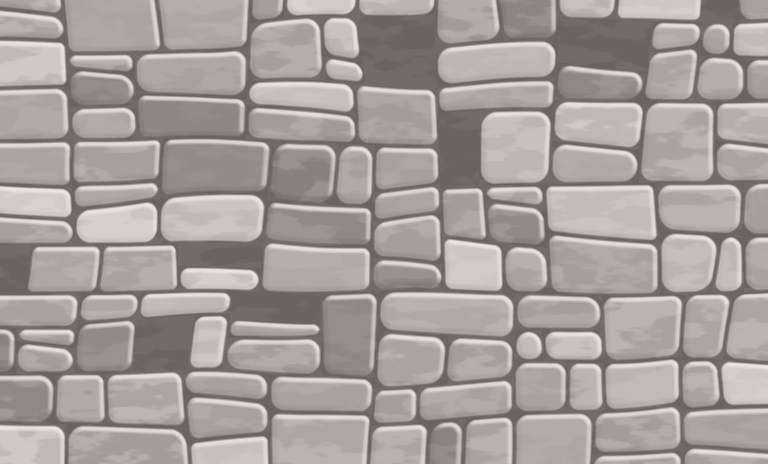
This texture is drawn by a Shadertoy shader. Its source:

```glsl
// A wall of irregular grey masonry: the plane is cut again and again by slightly
// tilted lines until stone-sized pieces remain. Each piece is rounded, mottled
// with streaky noise and lit along its upper right rim; a few are dark recesses.

const vec2 WALL_ORIGIN = vec2(-0.04, -0.03);
const vec2 WALL_SIZE = vec2(1.74, 1.08);
const vec3 WARM_TINT = vec3(0.03, 0.0, -0.02);
const vec2 LIGHT_DIR = vec2(0.6, 0.8);
const float JOINT_TONE = 0.405;
const float RIM_TONE = 0.92;
const float HALF_JOINT = 0.0045;

// Edges are lines (normal, offset), negative on the inside.
struct Stone {
    vec2 lo, hi;
    vec3 left, right, bottom, top;
    float seed;
};

float hash(vec2 p) {
    vec3 q = fract(p.xyx * 0.1031);
    q += dot(q, q.yzx + 33.33);
    return fract((q.x + q.y) * q.z);
}

float pick(float seed, float channel) {
    return hash(vec2(seed * 917.0, channel * 7.3 + 1.7));
}

float noise(vec2 p) {
    vec2 i = floor(p), f = fract(p);
    f = f * f * (3.0 - 2.0 * f);
    return mix(mix(hash(i), hash(i + vec2(1, 0)), f.x),
               mix(hash(i + vec2(0, 1)), hash(i + 1.0), f.x), f.y);
}

float fbm(vec2 p) {
    float sum = 0.0, amp = 0.55;
    for (int i = 0; i < 3; i++) {
        sum += amp * noise(p);
        p = p * 2.1 + 17.3;
        amp *= 0.5;
    }
    return sum;
}

vec3 lineThrough(vec2 point, vec2 normal) {
    vec2 n = normalize(normal);
    return vec3(n, -dot(n, point));
}

float side(vec3 line, vec2 p) { return dot(line.xy, p) + line.z; }

// Cuts the wall until the piece that holds p is small enough.
Stone findStone(vec2 p) {
    vec2 tile = floor((p - WALL_ORIGIN) / WALL_SIZE);
    Stone s;
    s.lo = WALL_ORIGIN + tile * WALL_SIZE;
    s.hi = s.lo + WALL_SIZE;
    s.left = lineThrough(s.lo, vec2(-1, 0));
    s.bottom = lineThrough(s.lo, vec2(0, -1));
    s.right = lineThrough(s.hi, vec2(1, 0));
    s.top = lineThrough(s.hi, vec2(0, 1));
    s.seed = hash(tile + 41.0);
    for (int i = 0; i < 11; i++) {
        vec2 size = s.hi - s.lo;
        bool upright = size.x > size.y * mix(1.0, 2.2, pick(s.seed, 1.0));
        float span = upright ? size.x : size.y;
        float len = upright ? size.y : size.x;
        float maxArea = mix(0.008, 0.042, pick(s.seed, 2.0));
        if (size.x * size.y < maxArea || span < 0.09) break;

        vec2 cut = mix(s.lo, s.hi, mix(0.32, 0.68, pick(s.seed, 3.0)));
        vec2 middle = 0.5 * (s.lo + s.hi);
        float tilt = (pick(s.seed, 4.0) - 0.5) * min(0.045 / len, 0.3);
        vec3 line = upright ? lineThrough(vec2(cut.x, middle.y), vec2(1, tilt))
                            : lineThrough(vec2(middle.x, cut.y), vec2(tilt, 1));
        bool beyond = side(line, p) > 0.0;
        if (upright) {
            if (beyond) { s.lo.x = cut.x; s.left = -line; }
            else { s.hi.x = cut.x; s.right = line; }
        } else {
            if (beyond) { s.lo.y = cut.y; s.bottom = -line; }
            else { s.hi.y = cut.y; s.top = line; }
        }
        s.seed = pick(s.seed, beyond ? 5.0 : 6.0);
    }
    return s;
}

// Signed distance to the rounded stone, negative inside.
float stoneDistance(Stone s, vec2 p) {
    vec2 size = s.hi - s.lo;
    float radius = min(mix(0.012, 0.034, pick(s.seed, 7.0)), 0.38 * min(size.x, size.y));
    vec2 q = vec2(max(side(s.left, p), side(s.right, p)),
                  max(side(s.bottom, p), side(s.top, p))) + HALF_JOINT + radius;
    return min(max(q.x, q.y), 0.0) + length(max(q, 0.0)) - radius;
}

float stoneTone(float kind, float vary) {
    float tone = kind < 0.17 ? 0.55 : kind < 0.68 ? 0.655 : kind < 0.93 ? 0.735 : 0.80;
    return tone + (vary - 0.5) * 0.05;
}

void mainImage(out vec4 fragColor, in vec2 fragCoord) {
    vec2 uv = fragCoord / iResolution.y;
    vec2 wobble = vec2(noise(uv * 4.5 + 3.0), noise(uv * 4.5 + 29.0)) - 0.5;
    vec2 p = uv + 0.022 * wobble;

    Stone s = findStone(p);
    vec2 size = s.hi - s.lo;
    float d = stoneDistance(s, p);
    float facing = (stoneDistance(s, p + LIGHT_DIR * 0.004) - d) / 0.004;

    // Streaky patches, softer on some stones
    vec2 grain = uv * vec2(15.0, 38.0) + s.seed * 60.0;
    float patches = smoothstep(0.42, 0.58, fbm(grain)) - 0.5;
    float mottle = patches * mix(0.015, 0.07, pick(s.seed, 8.0));

    // Stone face with a lit rim above right and a shaded one below left
    float kind = pick(s.seed, 9.0);
    float rim = smoothstep(-0.014, -0.005, d);
    float face = stoneTone(kind, pick(s.seed, 10.0)) + mottle;
    face += 0.05 * rim * min(facing, 0.0);
    face = mix(face, RIM_TONE, 0.95 * rim * clamp(facing, 0.0, 0.85));

    // Joints and recesses share the dark ground
    float ground = JOINT_TONE + 0.03 * patches;
    bool recess = kind < 0.065 && size.x * size.y < 0.03;
    float blur = max(0.003, 0.8 / iResolution.y);
    float cover = recess ? 0.0 : 1.0 - smoothstep(-blur, blur, d);
    fragColor = vec4(mix(ground, face, cover) + WARM_TINT, 1.0);
}
```
